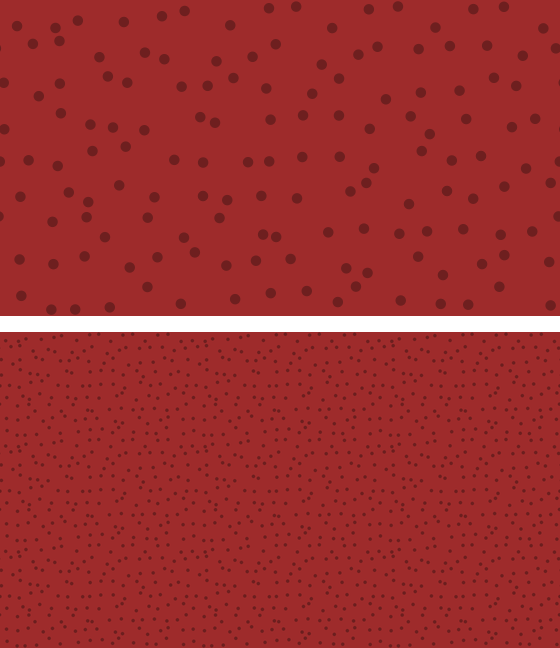
Top: one tile. Bottom: repeated 3 by 3.
Write a Shadertoy shader that draws this pattern.

```glsl
// Two pseudo-random values in 0..1 for a lattice cell
vec2 hash2(vec2 cell) {
    vec3 q = fract(cell.xyx * vec3(0.1031, 0.1030, 0.0973));
    q += dot(q, q.yzx + 33.33);
    return fract((q.xx + q.yz) * q.zy);
}

// Distance to the nearest scattered point, wrapping over the whole grid
float nearestPoint(vec2 p, vec2 grid) {
    float nearest = 2.0;
    for (int j = -1; j <= 1; j++) {
        float row = floor(p.y) + float(j);
        float wrappedRow = mod(row, grid.y);
        // Each row slides sideways so that no columns line up
        float slide = hash2(vec2(wrappedRow, 71.0)).x;
        float column = floor(p.x - slide);
        for (int i = -1; i <= 1; i++) {
            vec2 cell = vec2(column + float(i), row);
            vec2 jitter = 0.68 * (hash2(mod(cell, grid) + 5.0) - 0.5);
            vec2 center = cell + 0.5 + jitter + vec2(slide, 0.0);
            nearest = min(nearest, distance(p, center));
        }
    }
    return nearest;
}

void mainImage(out vec4 fragColor, in vec2 fragCoord) {
    vec2 grid = vec2(16.0, 9.0);
    vec2 p = fragCoord / iResolution.xy * grid;

    // Round dots with an edge one pixel wide
    float pixel = grid.y / iResolution.y;
    float dots = clamp(0.5 - (nearestPoint(p, grid) - 0.149) / pixel, 0.0, 1.0);

    vec3 brickRed = vec3(0.62, 0.17, 0.17);
    vec3 darkMaroon = vec3(0.43, 0.12, 0.12);
    fragColor = vec4(mix(brickRed, darkMaroon, dots), 1.0);
}
```
